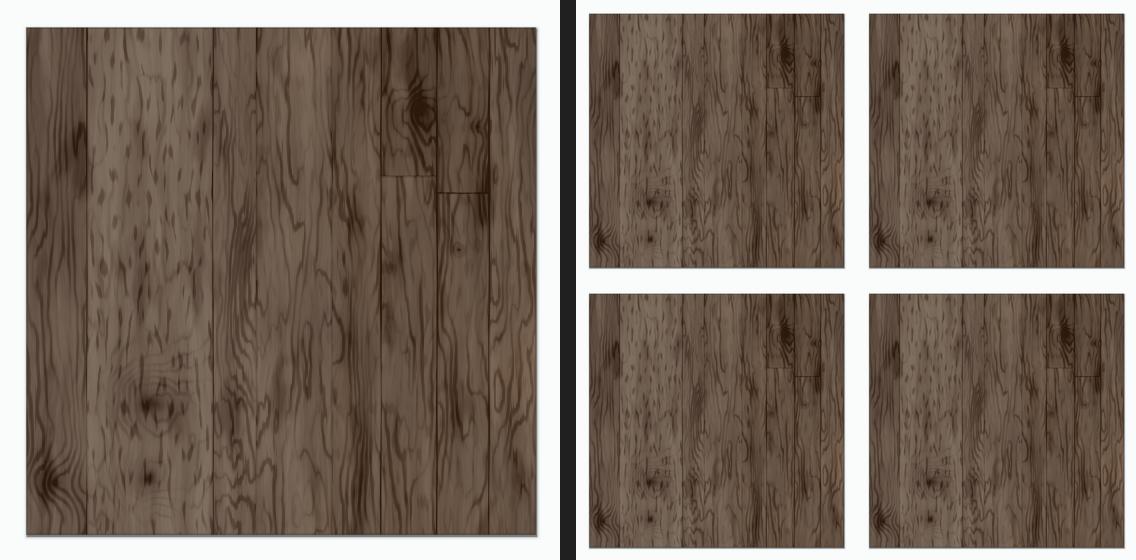
Left, the tile; right, the same tile 2 across and 2 down.
This texture is drawn by a Shadertoy shader. Its source:

```glsl
const vec3 PAPER = vec3(0.98, 0.99, 0.99);
const vec3 DARK_WOOD = vec3(0.275, 0.207, 0.158);
const vec3 PALE_WOOD = vec3(0.472, 0.408, 0.352);
const vec2 PANEL_MIN = vec2(0.047, 0.045);
const vec2 PANEL_MAX = vec2(0.957, 0.951);

// Each plank: left edge, rings per canvas width, ring waviness, fleck strength
const vec4 PLANKS[8] = vec4[8](
    vec4(0.000, 66.0, 2.6, 0.15), vec4(0.156, 24.0, 2.0, 0.95),
    vec4(0.380, 44.0, 5.5, 0.25), vec4(0.458, 34.0, 3.2, 0.25),
    vec4(0.592, 62.0, 3.6, 0.35), vec4(0.680, 42.0, 2.8, 0.40),
    vec4(0.780, 56.0, 3.2, 0.35), vec4(0.874, 36.0, 4.2, 0.25));
const float TONES[8] = float[8](0.70, 0.93, 0.84, 0.82, 0.65, 0.62, 0.64, 0.72);

// Each knot: centre, radius
const vec3 KNOTS[6] = vec3[6](
    vec3(0.268, 0.277, 0.034), vec3(0.264, 0.150, 0.026),
    vec3(0.100, 0.140, 0.020), vec3(0.745, 0.795, 0.019),
    vec3(0.853, 0.774, 0.007), vec3(0.820, 0.553, 0.007));

float hash(vec3 p) {
    p = fract(p * 0.1031);
    p += dot(p, p.zyx + 31.32);
    return fract((p.x + p.y) * p.z);
}

float cornerSlope(vec2 cell, vec2 period, float seed, vec2 offset) {
    float angle = 6.2832 * hash(vec3(mod(cell, period), seed * 7.3 + 3.0));
    return dot(vec2(cos(angle), sin(angle)), offset);
}

// Gradient noise that wraps once per canvas; freq holds whole numbers
float noise(vec2 uv, vec2 freq, float seed) {
    vec2 cell = floor(uv * freq), f = fract(uv * freq);
    vec2 s = f * f * f * (f * (f * 6.0 - 15.0) + 10.0);
    vec2 e = vec2(1.0, 0.0);
    float low = mix(cornerSlope(cell, freq, seed, f),
                    cornerSlope(cell + e, freq, seed, f - e), s.x);
    float high = mix(cornerSlope(cell + e.yx, freq, seed, f - e.yx),
                     cornerSlope(cell + 1.0, freq, seed, f - 1.0), s.x);
    return mix(low, high, s.y);
}

float fbm(vec2 uv, vec2 freq, float seed) {
    float sum = 0.0, gain = 1.0;
    for (int i = 0; i < 4; i++) {
        sum += gain * noise(uv, freq, seed + float(i));
        freq *= 2.0;
        gain *= 0.42;
    }
    return sum;
}

float boxDistance(vec2 p, vec2 low, vec2 high) {
    vec2 q = abs(p - 0.5 * (low + high)) - 0.5 * (high - low);
    return length(max(q, 0.0)) + min(max(q.x, q.y), 0.0);
}

// x: pull on the rings, y: darkness of the knots
vec2 knotField(vec2 uv) {
    vec2 field = vec2(0.0);
    vec2 wobble = 0.012 * vec2(noise(uv, vec2(22.0), 61.0), noise(uv, vec2(18.0), 62.0));
    for (int i = 0; i < 6; i++) {
        float radius = KNOTS[i].z;
        vec2 q = (uv + wobble * radius * 40.0 - KNOTS[i].xy) / radius;
        float d = length(q * vec2(0.75, 1.0));
        field.x += min(radius * 170.0, 6.0) * exp(-0.22 * d * d);
        field.y += 0.45 * exp(-0.6 * d * d) + 0.85 * exp(-9.0 * d * d);
    }
    return field;
}

// Dark ring lines where the field crosses whole levels
float ringLines(float field, float density, float width) {
    float slope = max(fwidth(field) * iResolution.y, density * 0.55);
    float d = abs(fract(field) - 0.5) / slope;
    float core = 1.0 - smoothstep(width - 0.0008, width + 0.0017, d);
    return 0.65 * core + 0.45 * exp(-d / 0.0042);
}

vec3 wood(vec2 uv) {
    // Plank under this point, and its seams
    int id = 0;
    float seamDistance = 1.0;
    for (int i = 0; i < 8; i++) {
        if (uv.x > PLANKS[i].x) id = i;
        seamDistance = min(seamDistance, abs(uv.x - PLANKS[i].x));
    }
    vec4 plank = PLANKS[id];
    float seed = float(id) * 9.0 + 2.0;
    float tone = TONES[id];

    // Butt joints in two of the planks
    float jointY = id == 5 ? 0.685 : (id == 6 ? 0.655 : 2.0);
    float upper = step(jointY, uv.y);
    seed += 80.0 * upper;
    tone -= 0.14 * upper;
    float joint = 1.0 - smoothstep(0.0005, 0.003, abs(uv.y - jointY));

    // Growth rings bent around knots
    vec2 knots = knotField(uv);
    float rings = plank.y * uv.x + plank.z * fbm(uv, vec2(14.0, 3.0), seed) + knots.x;
    float breakup = noise(uv, vec2(22.0, 5.0), seed + 5.0);
    float width = 0.0011 + 0.0018 * smoothstep(-0.2, 0.5, breakup);
    float lines = ringLines(rings, plank.y, width);
    lines *= 0.25 + 0.75 * smoothstep(-0.35, 0.25, breakup);

    // Short slanted flecks and fine fibres
    vec2 bent = uv + vec2(0.02 * fbm(uv, vec2(7.0, 4.0), seed + 6.0), 0.0);
    float flecks = smoothstep(0.12, 0.42, noise(bent, vec2(120.0, 24.0), seed));
    float fibres = noise(bent, vec2(230.0, 14.0), 41.0);
    float streaks = fbm(bent, vec2(38.0, 2.0), 43.0);
    float clouds = fbm(uv, vec2(8.0, 4.0), 47.0);
    float stains = smoothstep(0.18, 0.60, fbm(bent, vec2(18.0, 5.0), 53.0));

    float shade = tone + 0.36 * streaks + 0.26 * clouds + 0.13 * fibres;
    shade -= 0.62 * lines * (id == 1 ? 0.45 : 1.0);
    shade -= 0.62 * plank.w * flecks + 0.45 * stains + 0.85 * knots.y;
    float seam = 1.0 - smoothstep(0.0006, 0.0028, seamDistance);
    shade -= 0.55 * seam * (0.65 + breakup) + 0.35 * joint;

    vec3 color = mix(DARK_WOOD, PALE_WOOD, clamp(shade, -0.55, 1.12));
    float warmth = smoothstep(0.35, 0.7, uv.x) * (0.5 + clouds);
    return color + 0.016 * warmth * vec3(1.0, 0.0, -0.7);
}

void mainImage(out vec4 fragColor, in vec2 fragCoord) {
    vec2 uv = fragCoord / iResolution.xy;
    float pixel = 1.0 / iResolution.y;
    float edge = boxDistance(uv, PANEL_MIN, PANEL_MAX);

    // Paper margin with a thin shadow at the lower right
    vec2 shift = vec2(0.0015, -0.003);
    float shadow = exp(-max(boxDistance(uv - shift, PANEL_MIN, PANEL_MAX), 0.0) / 0.0018);
    vec3 color = PAPER * (1.0 - 0.5 * shadow);

    // Wooden panel with a darkened rim
    vec3 panel = wood(uv) * (1.0 - 0.3 * smoothstep(-0.004, 0.0, edge));
    color = mix(panel, color, smoothstep(-pixel, pixel, edge));
    fragColor = vec4(color, 1.0);
}
```
